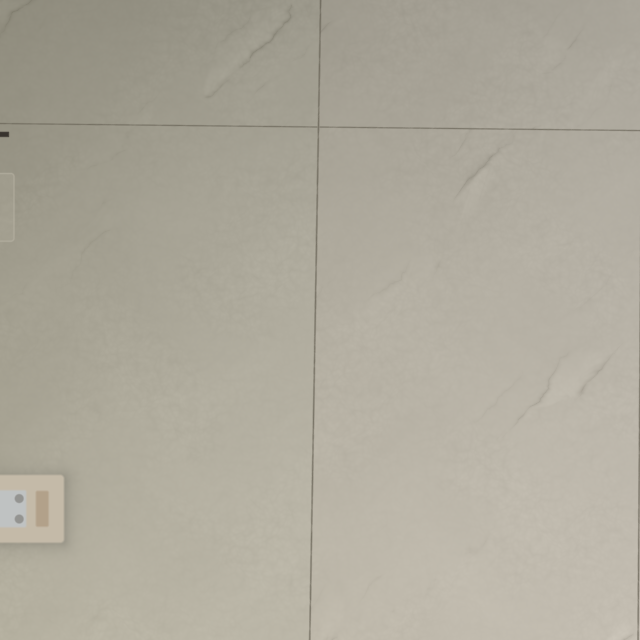
Give the GLSL for this texture, as a Shadertoy shader.

```glsl
// Large matte stone wall tiles, two columns and two visible rows, split by thin dark seams.
// Layered sines make clouds and diagonal veins, cellular noise makes the fine mottling,
// and a few rounded boxes form the wall fittings at the left edge.

const vec2  TILE_SIZE     = vec2(0.513, 1.03);
const vec2  SEAM_ORIGIN   = vec2(0.484, 0.807);  // vertical seam at bottom, level seam at left
const vec2  SEAM_LEAN     = vec2(0.017, -0.011);
const float COLUMN_TAPER  = 0.010;
const vec2  SEAM_HALF     = vec2(0.0011, 0.0008);
const float SEAM_STRENGTH = 0.75;
const vec3  SEAM_COLOR    = vec3(0.38, 0.36, 0.31);
const vec3  TOP_LEFT      = vec3(0.560, 0.545, 0.490);
const vec3  TOP_RIGHT     = vec3(0.662, 0.647, 0.602);
const vec3  BOTTOM_LEFT   = vec3(0.715, 0.695, 0.632);
const vec3  BOTTOM_RIGHT  = vec3(0.768, 0.746, 0.698);
const float CENTER_GLOW   = 0.020;
const vec3  COLUMN_TINT   = vec3(0.005, 0.001, 0.004);
const vec2  QUIET_CENTER  = vec2(0.27, 0.33);    // area without veins
const float CLOUD_AMOUNT  = 0.008;
const float MOTTLE_AMOUNT = 0.018;
const float VEIN_AMOUNT   = 0.075;
const float VEIN_DENSITY  = 44.0;
const vec3  PLATE_COLOR   = vec3(0.77, 0.73, 0.66);
const vec3  SOCKET_COLOR  = vec3(0.75, 0.76, 0.76);
const vec3  SWITCH_COLOR  = vec3(0.70, 0.63, 0.54);
const vec3  KNOB_COLOR    = vec3(0.58, 0.58, 0.57);
const vec3  BAR_COLOR     = vec3(0.22, 0.20, 0.18);
const vec3  CLEAR_COLOR   = vec3(0.74, 0.72, 0.66);

vec2 hash2(vec2 p) {
    return fract(sin(vec2(dot(p, vec2(127.1, 311.7)), dot(p, vec2(269.5, 183.3)))) * 43758.5);
}

// Distance to the nearest scattered point, one point per cell
float cellular(vec2 p) {
    vec2 cell = floor(p), f = fract(p);
    float nearest = 2.0;
    for (int y = -1; y <= 1; y++)
        for (int x = -1; x <= 1; x++) {
            vec2 o = vec2(x, y);
            nearest = min(nearest, length(o + hash2(cell + o) - f));
        }
    return nearest;
}

// Warped, rotated sine octaves, roughly -1 to 1
float layeredSines(vec2 p) {
    float sum = 0.0, amp = 0.6;
    for (int i = 0; i < 5; i++) {
        p += 0.7 * sin(p.yx * 1.3 + float(i));
        sum += amp * sin(p.x + 1.7 * float(i)) * cos(p.y);
        p = mat2(0.8, 0.6, -0.6, 0.8) * p * 1.9;
        amp *= 0.55;
    }
    return sum;
}

float roundBox(vec2 p, vec2 halfSize, float radius) {
    vec2 d = abs(p) - halfSize + radius;
    return length(max(d, 0.0)) + min(max(d.x, d.y), 0.0) - radius;
}

float cover(float d, float pixel) {
    return 1.0 - smoothstep(-pixel, pixel, d);
}

// Clouds, mottling and veins, shifted differently for each tile
float stoneRelief(vec2 uv, vec2 tile) {
    vec2 p = uv + 7.0 * hash2(tile + 3.0);
    float cloud = layeredSines(p * vec2(13.0, 16.0));
    vec2 warped = p + 0.006 * vec2(layeredSines(p * 50.0), layeredSines(p.yx * 50.0));
    float mottle = 0.9 - cellular(warped * vec2(50.0, 64.0)) - cellular(warped * 125.0);
    float patches = smoothstep(-0.4, 0.6, layeredSines(p * 13.0 + 4.0));

    // Rising diagonal bands hold thin, broken creases with a pale flank
    vec2 diagonal = vec2(p.x + p.y, p.x - p.y);
    float band = pow(0.5 + 0.5 * cos(12.566 * (uv.x - uv.y) + 0.5 * cloud), 3.0);
    band *= smoothstep(0.22, 0.48, distance(uv, QUIET_CENTER));
    float ridge = sin(VEIN_DENSITY * diagonal.y + 1.8 * layeredSines(p * 9.0));
    float broken = smoothstep(0.05, 0.6, layeredSines(diagonal * vec2(9.0, 19.0) + 2.0));
    float crease = exp(-abs(ridge) * 7.0) * broken;
    float flank = smoothstep(0.0, 0.6, ridge) * broken * 0.3;
    return CLOUD_AMOUNT * cloud + MOTTLE_AMOUNT * mottle * mix(0.35, 1.0, patches)
         + VEIN_AMOUNT * band * (flank - crease);
}

void addFittings(inout vec3 color, vec2 uv, float pixel) {
    // Dark bar and clear holder
    color = mix(color, BAR_COLOR, cover(roundBox(uv - vec2(0.0, 0.790), vec2(0.014, 0.004), 0.001), pixel));
    float holder = roundBox(uv - vec2(0.0, 0.676), vec2(0.022, 0.053), 0.005);
    color = mix(color, CLEAR_COLOR, 0.2 * cover(holder, pixel) + 0.5 * cover(abs(holder) - 0.001, pixel));

    // Plate with soft shadow, socket, knobs and switch
    vec2 p = uv - vec2(0.0, 0.205);
    color *= 1.0 - 0.12 * exp(-90.0 * max(roundBox(p - vec2(0.003, -0.002), vec2(0.1, 0.053), 0.006), 0.0));
    color = mix(color, PLATE_COLOR, cover(roundBox(p, vec2(0.1, 0.053), 0.006), 1.5 * pixel));
    color = mix(color, SOCKET_COLOR, cover(roundBox(p, vec2(0.041, 0.029), 0.003), 1.5 * pixel));
    color = mix(color, SWITCH_COLOR, cover(roundBox(p - vec2(0.066, 0.0), vec2(0.010, 0.028), 0.003), 1.5 * pixel));
    float knob = length(vec2(p.x - 0.030, abs(p.y) - 0.016)) - 0.007;
    color = mix(color, KNOB_COLOR, cover(knob, pixel));
}

void mainImage(out vec4 fragColor, in vec2 fragCoord) {
    vec2 uv = fragCoord / iResolution.xy;
    float pixel = 1.0 / min(iResolution.x, iResolution.y);

    // Slightly leaning tile grid
    vec2 size = TILE_SIZE - vec2(COLUMN_TAPER * uv.y, 0.0);
    vec2 grid = (uv - SEAM_ORIGIN - SEAM_LEAN * uv.yx) / size;
    vec2 tile = floor(grid);
    vec2 seamDistance = abs(grid - round(grid)) * size;

    // Uneven light, then stone surface
    vec3 color = mix(mix(BOTTOM_LEFT, BOTTOM_RIGHT, uv.x), mix(TOP_LEFT, TOP_RIGHT, uv.x), uv.y);
    vec2 glow = 4.0 * uv * (1.0 - uv);
    color += CENTER_GLOW * glow.x * glow.y + COLUMN_TINT * (tile.x + 0.5) + stoneRelief(uv, tile);

    // Seams with worn, uneven edges
    float wear = layeredSines(uv * 160.0);
    vec2 halfWidth = SEAM_HALF * (1.0 + 0.3 * wear);
    vec2 seam = 1.0 - smoothstep(halfWidth - pixel, halfWidth + pixel, seamDistance);
    color = mix(color, SEAM_COLOR, SEAM_STRENGTH * (1.0 - 0.2 * abs(wear)) * max(seam.x, seam.y));

    addFittings(color, uv, pixel);
    fragColor = vec4(clamp(color, 0.0, 1.0), 1.0);
}
```
